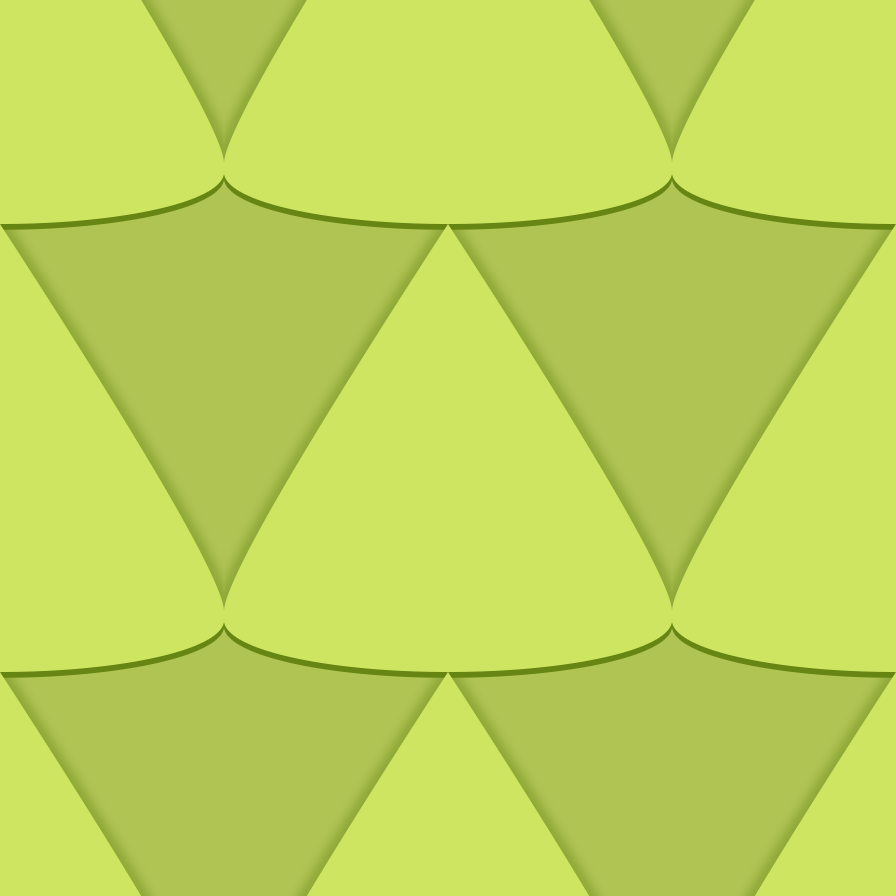
Reproduce this pattern procedurally as a WebGL 1 fragment shader.

```glsl
precision highp float;

// Rows of rounded, fan-shaped scales over a darker ground, two by two.
// Each cell paints the ground, a soft shade beside the scale, the rim shadow
// of the row above, that row itself, then the scale with its tip on top.

uniform vec2 u_resolution;

#define REPEATS 2.0
#define SHOULDER 0.865      // depth below the tip where the sides meet
#define SIDE_PULL 0.77      // depth of the control point bending the sides
#define RIM_DEPTH 0.115     // height of the elliptical lower rim
#define RIM_LINE 0.013      // thickness of the dark line under the rim
#define SHADE_WIDTH 0.022
#define SHADE_STRENGTH 0.42
#define SCALE_COLOR vec3(0.803, 0.898, 0.380)
#define GROUND_COLOR vec3(0.690, 0.770, 0.330)
#define LINE_COLOR vec3(0.400, 0.520, 0.070)

// Signed distance to the scale's sides: a quadratic curve solved for depth.
float sideDistance(float x, float depth) {
  float bend = 2.0 * SIDE_PULL - SHOULDER;
  float t = clamp(depth, 0.0, SHOULDER);
  float root = sqrt(SIDE_PULL * SIDE_PULL - bend * t);
  float s = (SIDE_PULL - root) / bend;
  float halfWidth = s - 0.5 * s * s;
  float slope = 0.5 * (1.0 - s) / root;
  return (x - halfWidth) / sqrt(1.0 + slope * slope);
}

float coverage(float dist, float pixel) {
  return clamp(0.5 - dist / pixel, 0.0, 1.0);
}

void main() {
  vec2 grid = REPEATS * gl_FragCoord.xy / u_resolution;
  float pixel = REPEATS / min(u_resolution.x, u_resolution.y);

  // Mirrored offset from the axis, and depth below the scale's tip.
  float x = abs(fract(grid.x + 0.5) - 0.5);
  float depth = fract(0.5 - grid.y + 1.0 - SHOULDER) - (1.0 - SHOULDER);

  // Elliptical rim of the row above, ending level with this tip.
  float arc = sqrt(max(1.0 - 4.0 * x * x, 0.0));
  float below = depth + RIM_DEPTH * (1.0 - arc);
  float rimSlope = min(4.0 * RIM_DEPTH * x / max(arc, 0.001), 4.0);
  float rimNorm = sqrt(1.0 + rimSlope * rimSlope);

  // Ground and soft shade along the sides.
  float side = sideDistance(x, depth);
  float falloff = max(side, 0.0) / SHADE_WIDTH;
  float shade = SHADE_STRENGTH * exp(-falloff * falloff);
  vec3 color = mix(GROUND_COLOR, LINE_COLOR, shade);

  // Rim shadow, upper row, then the scale itself.
  color = mix(color, LINE_COLOR, coverage((below - RIM_LINE) / rimNorm, pixel));
  color = mix(color, SCALE_COLOR, coverage(below / rimNorm, pixel));
  color = mix(color, SCALE_COLOR, coverage(side, pixel));

  gl_FragColor = vec4(color, 1.0);
}
```
